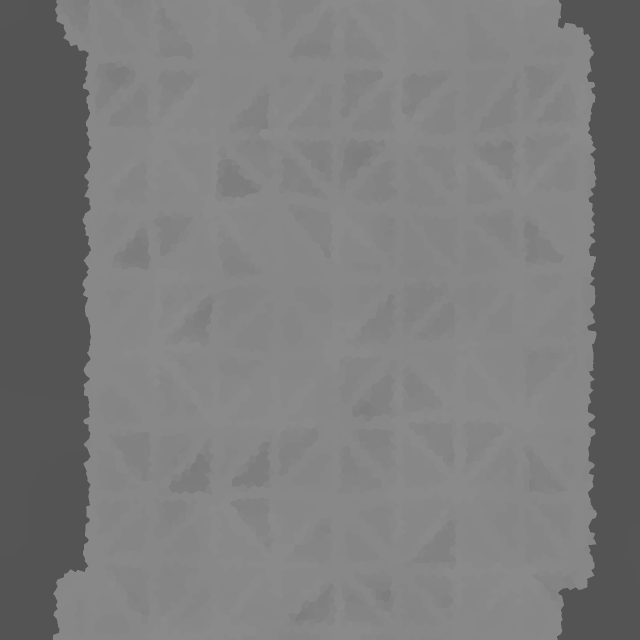
This texture map is drawn by a Shadertoy shader. Its source:

```glsl
// A flat grey height map: a pale slab with two offset end bands on a dark ground.
// Each point snaps to a small jittered cell, which frays the outline and the
// faint triangular facets that lie between lighter struts.

#define GROUND_TONE 0.33
#define STRUT_TONE 0.543
#define FACET_DEPTH 0.055
#define TONE_STEP 0.006
#define FRAY_CELLS 100.0
#define GRID_PITCH vec2(0.0955, 0.112)
#define GRID_ORIGIN vec2(0.241, 0.118)
#define GRID_WARP vec2(0.010, 0.030)

float hash12(vec2 p) {
    vec3 q = fract(vec3(p.xyx) * 0.1031);
    q += dot(q, q.yzx + 33.33);
    return fract((q.x + q.y) * q.z);
}

vec2 hash22(vec2 p) {
    return vec2(hash12(p), hash12(p + 71.7));
}

float valueNoise(vec2 p) {
    vec2 i = floor(p), f = fract(p);
    f = f * f * (3.0 - 2.0 * f);
    float low = mix(hash12(i), hash12(i + vec2(1, 0)), f.x);
    float high = mix(hash12(i + vec2(0, 1)), hash12(i + vec2(1, 1)), f.x);
    return mix(low, high, f.y);
}

// Seed of the nearest jittered cell
vec2 snapToCell(vec2 uv) {
    vec2 p = uv * FRAY_CELLS, base = floor(p), nearest = p;
    float best = 8.0;
    for (int y = -1; y <= 1; y++) {
        for (int x = -1; x <= 1; x++) {
            vec2 cell = base + vec2(x, y);
            vec2 seed = cell + hash22(cell + 20.0);
            float d = dot(seed - p, seed - p);
            if (d < best) {
                best = d;
                nearest = seed;
            }
        }
    }
    return nearest / FRAY_CELLS;
}

float roundedBox(vec2 p, vec2 low, vec2 high, float radius) {
    vec2 d = abs(p - 0.5 * (low + high)) - 0.5 * (high - low) + radius;
    return length(max(d, 0.0)) + min(max(d.x, d.y), 0.0) - radius;
}

// Main slab joined to the end bands, which sit further left
float slabDistance(vec2 p) {
    float body = roundedBox(p, vec2(0.136, 0.078), vec2(0.925, 0.960), 0.035);
    float topBand = roundedBox(p, vec2(0.089, 0.927), vec2(0.876, 1.2), 0.048);
    float bottomBand = roundedBox(p, vec2(0.086, -0.2), vec2(0.876, 0.111), 0.045);
    return min(body, min(topBand, bottomBand));
}

// Darkness of the triangle around p, fading out at its struts
float facetShade(vec2 p) {
    vec2 warp = vec2(valueNoise(p * 9.0), valueNoise(p * 7.0 + 40.0)) - 0.5;
    vec2 grid = (p - GRID_ORIGIN + GRID_WARP * warp) / GRID_PITCH;
    vec2 cell = floor(grid), f = fract(grid);
    if (hash12(cell + 130.0) < 0.5) f.x = 1.0 - f.x;
    float diagonal = f.x - f.y;
    vec2 border = min(f, 1.0 - f);
    float edge = min(abs(diagonal) * 0.7, min(border.x, border.y));
    float depth = hash12(cell * 2.0 + step(0.0, diagonal) * 17.0 + 60.0);
    float mottling = 0.65 + 0.7 * valueNoise(p * 28.0);
    return smoothstep(0.03, 0.15, edge) * mix(0.12, 0.75, depth * depth) * mottling;
}

float surfaceTone(vec2 uv) {
    vec2 p = snapToCell(uv);
    if (slabDistance(p) > 0.0) {
        return GROUND_TONE + 0.004 * (valueNoise(uv * 6.0) - 0.5);
    }
    float rim = smoothstep(0.0, 0.05, -slabDistance(p));
    float tone = STRUT_TONE - FACET_DEPTH * facetShade(p) * mix(0.4, 1.0, rim);
    tone -= 0.018 * valueNoise(p * 11.0 + 9.0);
    return floor(tone / TONE_STEP + 0.5) * TONE_STEP;
}

void mainImage(out vec4 fragColor, in vec2 fragCoord) {
    // Four samples per pixel smooth the cell edges
    float tone = 0.0;
    for (int i = 0; i < 4; i++) {
        vec2 offset = (vec2(i % 2, i / 2) - 0.5) * 0.5;
        tone += 0.25 * surfaceTone((fragCoord + offset) / iResolution.xy);
    }
    fragColor = vec4(vec3(tone), 1.0);
}
```
